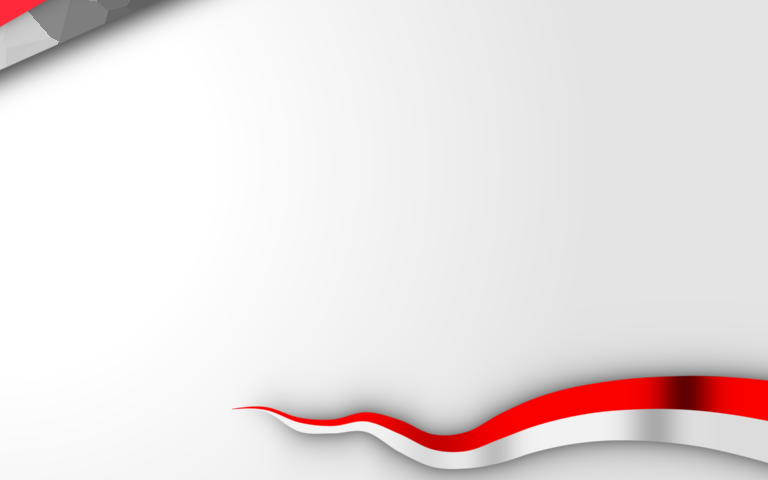
Give the GLSL for this background, as a Shadertoy shader.

```glsl
#define PAPER_LIGHT vec3(1.0)
#define PAPER_DARK vec3(0.893)
#define CORNER_RED vec3(1.0, 0.16, 0.23)
#define RIBBON_RED vec3(0.985, 0.0, 0.0)
#define RIBBON_WHITE vec3(0.95)
#define RIBBON_START 0.4833
#define RIBBON_STEP 0.0698
#define RIBBON_SHADOW 0.42
#define CORNER_SHADOW 0.62
#define FACET_SIZE 0.075

const int KNOTS = 19;

// Ribbon edge heights at evenly spaced knots, with one spare knot at each end
const float TOP_EDGE[KNOTS] = float[KNOTS](
    0.130, 0.148, 0.152, 0.130, 0.126, 0.141, 0.125, 0.095, 0.100, 0.1375,
    0.169, 0.190, 0.203, 0.2115, 0.2156, 0.2167, 0.2135, 0.207, 0.198);
const float SEAM[KNOTS] = float[KNOTS](
    0.132, 0.147, 0.146, 0.120, 0.1125, 0.122, 0.096, 0.0635, 0.0604, 0.0854,
    0.1115, 0.130, 0.1417, 0.147, 0.148, 0.144, 0.1354, 0.123, 0.108);
const float LOW_EDGE[KNOTS] = float[KNOTS](
    0.134, 0.1465, 0.1417, 0.101, 0.097, 0.100, 0.058, 0.027, 0.024, 0.0354,
    0.0573, 0.073, 0.0813, 0.0823, 0.078, 0.069, 0.054, 0.0354, 0.013);

vec2 hash22(vec2 p) {
    vec3 h = fract(p.xyx * vec3(0.1031, 0.1030, 0.0973));
    h += dot(h, h.yzx + 33.33);
    return fract((h.xx + h.yz) * h.zy);
}

// Catmull-Rom curve: height in x, slope in y
vec2 curve(float knots[KNOTS], float x) {
    float u = clamp((x - RIBBON_START) / RIBBON_STEP, 0.0, 15.999);
    int i = int(u);
    float t = fract(u);
    float a = knots[i], b = knots[i + 1], c = knots[i + 2], d = knots[i + 3];
    float k1 = 0.5 * (c - a);
    float k2 = a - 2.5 * b + 2.0 * c - 0.5 * d;
    float k3 = 0.5 * (d - a) + 1.5 * (b - c);
    return vec2(b + t * (k1 + t * (k2 + t * k3)),
                (k1 + t * (2.0 * k2 + 3.0 * t * k3)) / RIBBON_STEP);
}

// Signed distance above a curve
float above(vec2 p, vec2 edge) {
    return (p.y - edge.x) * inversesqrt(1.0 + edge.y * edge.y);
}

// Signed distance from a line given by its intercepts on both axes
float cornerLine(vec2 q, vec2 intercepts) {
    vec2 n = 1.0 / intercepts;
    return (dot(q, n) - 1.0) / length(n);
}

float bump(float x, float center, float width) {
    float d = (x - center) / width;
    return exp(-d * d);
}

// Grey polygons from nearest scattered points
float facets(vec2 q) {
    vec2 cell = floor(q / FACET_SIZE);
    float nearest = 1e3, shade = 0.0;
    for (int j = -1; j <= 1; j++)
    for (int i = -1; i <= 1; i++) {
        vec2 id = cell + vec2(i, j);
        vec2 site = (id + hash22(id + 17.0)) * FACET_SIZE;
        float d = distance(q, site);
        if (d < nearest) {
            nearest = d;
            float trend = mix(0.80, 0.58, smoothstep(0.08, 0.11, site.x));
            trend -= 0.14 * smoothstep(0.12, 0.30, site.x);
            shade = trend + 0.14 * (hash22(id + 5.0).x - 0.5);
        }
    }
    return shade;
}

void mainImage(out vec4 fragColor, in vec2 fragCoord) {
    float px = 1.0 / iResolution.y;
    vec2 p = fragCoord * px;
    vec2 q = vec2(p.x, 1.0 - p.y);

    // Paper
    float radius = distance(q, vec2(0.0, 0.34));
    vec3 color = mix(PAPER_LIGHT, PAPER_DARK, clamp((radius - 0.44) / 0.80, 0.0, 1.0));

    // Ribbon shadow
    float top = above(p, curve(TOP_EDGE, p.x));
    float seam = above(p, curve(SEAM, p.x));
    float low = above(p, curve(LOW_EDGE, p.x));
    float outside = max(max(top, -low), 0.0);
    float shadow = RIBBON_SHADOW * exp(-outside / 0.026);
    color *= 1.0 - shadow * smoothstep(RIBBON_START - 0.01, RIBBON_START + 0.20, p.x);

    // Ribbon with shaded folds
    float redShade = 1.0 - 0.62 * bump(p.x, 1.427, 0.055) - 0.22 * bump(p.x, 0.90, 0.09);
    float whiteShade = 1.0 - 0.30 * bump(p.x, 1.365, 0.055) - 0.22 * bump(p.x, 1.03, 0.045)
                     - 0.10 * bump(p.x, 0.89, 0.06) - 0.09 * smoothstep(1.38, 1.5, p.x);
    vec3 ribbon = mix(RIBBON_WHITE * whiteShade, RIBBON_RED * redShade,
                      smoothstep(-px, px, seam));
    float cover = smoothstep(-px, px, low) * smoothstep(px, -px, top);
    color = mix(color, ribbon, cover * smoothstep(-px, px, p.x - RIBBON_START));

    // Corner band and its shadow
    float band = cornerLine(q, vec2(0.329, 0.146));
    float fall = max(band, 0.0) / 0.045;
    color *= 1.0 - CORNER_SHADOW * exp(-fall * fall - 0.6 * fall);
    color = mix(color, vec3(facets(q)), smoothstep(px, -px, band));

    // Red corner
    float red = cornerLine(q, vec2(0.098, 0.056));
    color *= 1.0 - 0.25 * exp(-max(red, 0.0) / 0.012) * step(band, 0.0);
    color = mix(color, CORNER_RED, smoothstep(px, -px, red));

    fragColor = vec4(color, 1.0);
}
```
